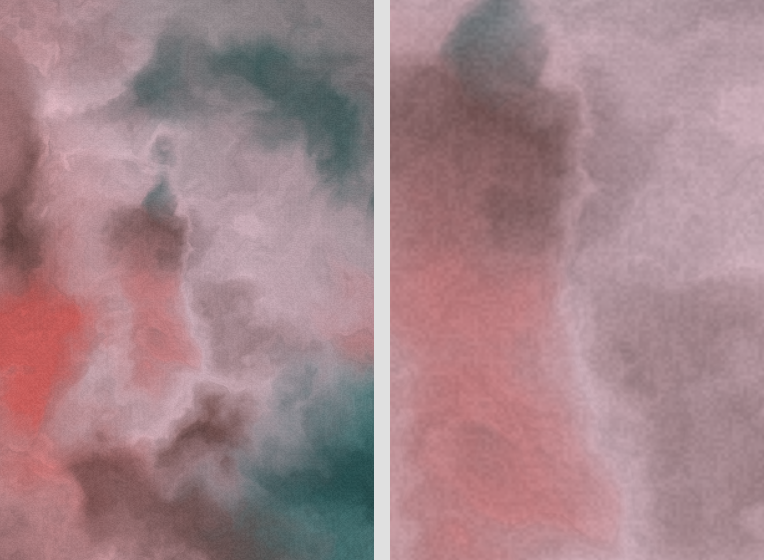
Left, the full canvas; right, a detail of the centre.
Give the GLSL for this texture, as a WebGL 2 fragment shader.

```glsl
#version 300 es
precision highp float;

uniform vec2 u_resolution;
out vec4 fragColor;

float hash(vec2 p) {
    return fract(sin(dot(p, vec2(127.1, 311.7))) * 43758.5453);
}

float noise(vec2 p) {
    vec2 i = floor(p), f = fract(p);
    f = f * f * f * (f * (f * 6.0 - 15.0) + 10.0);
    return mix(mix(hash(i), hash(i + vec2(1, 0)), f.x),
               mix(hash(i + vec2(0, 1)), hash(i + vec2(1, 1)), f.x), f.y);
}

float fbm(vec2 p) {
    float sum = 0.0, amp = 0.5;
    for (int i = 0; i < 6; i++) {
        sum += amp * noise(p);
        p = mat2(1.6, 1.2, -1.2, 1.6) * p + 5.3;
        amp *= 0.48;
    }
    return sum;
}

// Rounded puffs with creased borders
float billow(vec2 p) {
    float sum = 0.0, amp = 0.5;
    for (int i = 0; i < 5; i++) {
        sum += amp * abs(2.0 * noise(p) - 1.0);
        p = mat2(1.6, 1.2, -1.2, 1.6) * p + 2.7;
        amp *= 0.48;
    }
    return sum;
}

// Soft elliptical density, 1 at the centre and 0 at the given radii
float puff(vec2 p, vec2 centre, vec2 radii) {
    return smoothstep(1.0, 0.0, length((p - centre) / radii));
}

float streak(vec2 p, vec2 a, vec2 b, float radius) {
    vec2 ab = b - a;
    float t = clamp(dot(p - a, ab) / dot(ab, ab), 0.0, 1.0);
    return smoothstep(radius, 0.0, length(p - a - ab * t));
}

void main() {
    vec2 uv = gl_FragCoord.xy / u_resolution;
    vec2 p = vec2(uv.x, uv.y * 1.5);

    // Turbulent displacement, coarse then fine
    vec2 swirl = vec2(fbm(p * 3.0), fbm(p * 3.0 + 17.0)) - 0.48;
    vec2 curl = vec2(fbm(p * 8.0 + swirl * 4.0), fbm(p * 8.0 - swirl * 4.0 + 31.0)) - 0.48;
    vec2 q = p + 0.36 * swirl + 0.17 * curl;
    float wisps = fbm(q * 4.0 + 9.0) - 0.48;
    float breakup = 1.0 + 1.3 * wisps;

    // Rose haze on the left, lilac in the middle, grey at the upper right
    vec3 teal = vec3(0.12, 0.30, 0.30);
    vec3 brown = vec3(0.37, 0.25, 0.24);
    vec3 red = vec3(0.73, 0.32, 0.31);
    vec3 color = vec3(0.745, 0.635, 0.675);
    float warmth = smoothstep(0.7, -0.05, q.x + 0.22 * (q.y - 0.5) + 0.4 * wisps);
    color = mix(color, vec3(0.74, 0.51, 0.52), warmth * 0.85);
    float overcast = smoothstep(0.8, 1.5, q.y + 0.45 * (q.x - 0.5) + 0.5 * wisps);
    color = mix(color, vec3(0.50, 0.48, 0.49), overcast * smoothstep(0.1, 0.6, q.x) * 0.85);

    // Pale billows
    float glow = puff(q, vec2(0.28, 0.56), vec2(0.22, 0.28))
               + puff(q, vec2(0.76, 0.42), vec2(0.28, 0.24))
               + 0.7 * puff(q, vec2(0.10, 1.28), vec2(0.16, 0.22));
    color = mix(color, vec3(0.82, 0.71, 0.75), clamp(glow * breakup, 0.0, 1.0) * 0.75);

    // Red glow
    float ember = puff(q, vec2(0.04, 0.62), vec2(0.25, 0.32))
                + 0.5 * puff(q, vec2(0.38, 0.66), vec2(0.19, 0.17))
                + 0.35 * puff(q, vec2(1.04, 0.62), vec2(0.18, 0.28))
                + 0.4 * streak(q, vec2(0.02, 0.28), vec2(0.34, 0.32), 0.18);
    color = mix(color, red, clamp(ember * breakup, 0.0, 0.9));

    // Brown smoke
    float soot = 0.85 * puff(q, vec2(0.42, 0.80), vec2(0.17, 0.15))
               + 0.9 * puff(q, vec2(0.58, 0.37), vec2(0.19, 0.18))
               + 0.4 * puff(q, vec2(0.73, 0.60), vec2(0.21, 0.15))
               + puff(q, vec2(-0.03, 0.92), vec2(0.19, 0.30))
               + 0.4 * puff(q, vec2(0.00, 1.18), vec2(0.17, 0.24))
               + 0.75 * streak(q, vec2(0.30, 0.28), vec2(0.62, 0.00), 0.20);
    color = mix(color, brown, clamp(soot * breakup, 0.0, 0.9));

    // Teal depths
    float shade = 0.75 * puff(q, vec2(0.52, 1.25), vec2(0.19, 0.22))
                + 0.8 * streak(q, vec2(0.78, 1.34), vec2(0.88, 1.14), 0.20)
                + 0.5 * puff(q, vec2(0.46, 0.92), vec2(0.07, 0.13))
                + 0.5 * puff(q, vec2(0.70, 0.12), vec2(0.24, 0.26));
    float corner = smoothstep(0.50, 0.18, length((q - vec2(1.06, 0.12)) * vec2(1.0, 0.85)));
    color = mix(color, mix(teal, vec3(0.34, 0.36, 0.36), 0.35), clamp(shade * breakup, 0.0, 0.9));
    color = mix(color, teal + 0.35 * max(wisps, 0.0), corner * 0.92);

    // Side light on the puffs and drifting brightness
    vec2 r = q * 4.5 + curl;
    float relief = billow(r) - billow(r + vec2(0.10, -0.14));
    color *= 1.0 + 0.28 * relief + 0.30 * wisps;

    // Darkened rim and fine grain
    color *= 1.0 - 0.12 * smoothstep(0.45, 0.75, length(uv - 0.5));
    color += 0.05 * (noise(p * 300.0) - 0.5);

    fragColor = vec4(clamp(color, 0.0, 1.0), 1.0);
}
```
